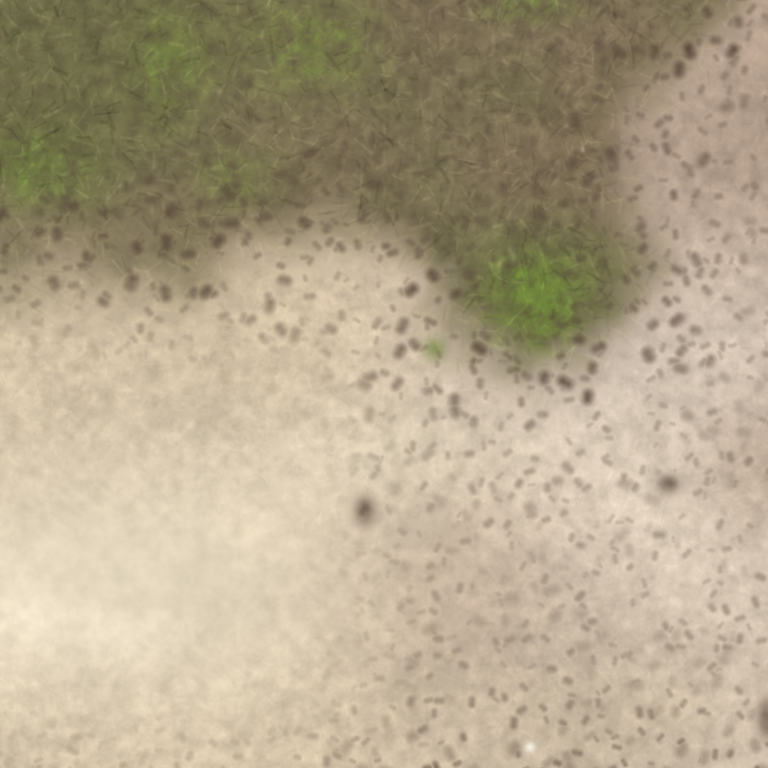
Write a WebGL 2 fragment shader that draws this texture.

```glsl
#version 300 es
precision highp float;
// Aerial view of worn turf giving way to pale, speckled sand.
// Soft ellipses and a warped turf boundary set the tones; value noise and
// hashed grids of short strokes add blades, grit and dark clods.
uniform vec2 u_resolution;
out vec4 fragColor;

const vec3 CREAM = vec3(0.92, 0.87, 0.77);
const vec3 TAN = vec3(0.82, 0.75, 0.64);
const vec3 ROSY_SAND = vec3(0.83, 0.765, 0.70);
const vec3 ROSY_SOIL = vec3(0.69, 0.605, 0.53);
const vec3 DRY_GRASS = vec3(0.50, 0.44, 0.345);
const vec3 OLIVE = vec3(0.435, 0.425, 0.285);
const vec3 GREEN = vec3(0.42, 0.51, 0.22);
const vec3 CLOD = vec3(0.34, 0.275, 0.225);

vec3 hash3(vec2 p, float seed) {
  vec3 q = fract(vec3(p.xyx + seed * 7.31) * vec3(0.1031, 0.1030, 0.0973));
  q += dot(q, q.yxz + 33.33);
  return fract((q.xxy + q.yzz) * q.zyx);
}

float noise(vec2 p, float seed) {
  vec2 i = floor(p), f = fract(p);
  f = f * f * (3.0 - 2.0 * f);
  vec2 e = vec2(0.0, 1.0);
  float low = mix(hash3(i, seed).x, hash3(i + e.yx, seed).x, f.x);
  float high = mix(hash3(i + e.xy, seed).x, hash3(i + e.yy, seed).x, f.x);
  return mix(low, high, f.y);
}

// Fractal noise centred on zero
float fbm(vec2 p, float seed) {
  float sum = 0.0, gain = 0.5;
  for (int i = 0; i < 4; i++) {
    sum += gain * (noise(p, seed + float(i)) - 0.5);
    p = mat2(1.6, 1.2, -1.2, 1.6) * p;
    gain *= 0.55;
  }
  return sum;
}

// Soft elliptical patch, one at its centre
float patchAt(vec2 p, vec2 centre, vec2 radius) {
  vec2 q = (p - centre) / radius;
  return exp(-dot(q, q));
}

// Scattered strokes: x holds signed tone, y the strongest sparse mark
vec2 strokes(vec2 p, float cells, float reach, float width, float density, float seed) {
  vec2 q = p * cells, home = floor(q), mark = vec2(0.0);
  for (int j = -1; j <= 1; j++)
  for (int i = -1; i <= 1; i++) {
    vec2 cell = home + vec2(i, j);
    vec3 place = hash3(cell, seed), kind = hash3(cell, seed + 5.0);
    float angle = 6.2832 * place.z;
    vec2 dir = vec2(cos(angle), sin(angle)) * reach * (0.4 + 0.6 * kind.y);
    vec2 v = q - cell - place.xy;
    float along = clamp(dot(v, dir) / dot(dir, dir), -1.0, 1.0);
    float ink = 1.0 - smoothstep(0.0, width * (0.6 + 0.6 * kind.z), length(v - dir * along));
    mark.x += ink * (kind.x * 2.0 - 1.0);
    mark.y = max(mark.y, ink * step(kind.x, density) * (0.45 + 0.55 * kind.z));
  }
  return mark;
}

// Signed depth into the turf: ragged lower edge, right bank and hanging tongue
float turfDepth(vec2 p) {
  float lower = 0.70 - 0.06 * smoothstep(0.42, 0.62, p.x) + 0.015 * cos(p.x * 14.0);
  float bank = 0.835 + 0.12 * smoothstep(0.84, 1.05, p.y);
  float tongue = 0.125 - length((p - vec2(0.705, 0.625)) * vec2(0.92, 0.98));
  return max(min(p.y - lower, bank - p.x), tongue);
}

vec3 sandColour(vec2 p) {
  float right = smoothstep(0.35, 0.8, p.x + 0.08 * fbm(p * 6.0, 2.0));
  vec3 c = mix(TAN, ROSY_SAND, right);
  c = mix(c, CREAM, 0.95 * patchAt(p, vec2(0.14, 0.24), vec2(0.43, 0.19)));
  c = mix(c, CREAM, 0.5 * patchAt(p, vec2(0.50, 0.40), vec2(0.25, 0.08)));
  c = mix(c, CREAM, 0.3 * patchAt(p, vec2(0.84, 0.34), vec2(0.22, 0.16)));
  c = mix(c, TAN * 0.94, 0.7 * patchAt(p, vec2(0.76, 0.05), vec2(0.34, 0.16)));
  c = mix(c, ROSY_SOIL, 0.5 * patchAt(p, vec2(0.60, 0.24), vec2(0.15, 0.14)));
  c = mix(c, ROSY_SOIL, 0.6 * patchAt(p, vec2(1.0, 0.39), vec2(0.08, 0.09)));
  c = mix(c, ROSY_SOIL, 0.85 * smoothstep(0.52, 0.82, p.y) * right);
  c += 0.06 * patchAt(p, vec2(0.05, 0.19), vec2(0.07, 0.035));
  return c + 0.04 * patchAt(p, vec2(0.18, 0.17), vec2(0.06, 0.03));
}

void main() {
  vec2 p = gl_FragCoord.xy / u_resolution;
  float broad = fbm(p * 9.0, 11.0), grit = fbm(p * 65.0, 17.0);
  float depth = turfDepth(p) + 0.10 * broad + 0.035 * grit;
  float fade = mix(0.17, 0.05, smoothstep(0.0, 0.6, p.x));
  float turf = smoothstep(-fade, 0.055, depth);

  // Ground tones
  vec3 sand = sandColour(p) * (1.0 + 0.10 * broad);
  float olive = smoothstep(0.34, -0.12, p.x - 0.55 * (p.y - 0.72) + 0.3 * broad) * smoothstep(0.68, 0.80, p.y);
  olive = max(olive, 0.75 * patchAt(p, vec2(0.71, 0.60), vec2(0.13, 0.12)));
  vec3 grass = mix(DRY_GRASS, OLIVE, clamp(olive + 0.25 + broad, 0.0, 1.0));
  float lush = patchAt(p, vec2(0.70, 0.61), vec2(0.065, 0.06));
  lush += 0.5 * patchAt(p, vec2(0.05, 0.78), vec2(0.08, 0.05)) + 0.5 * patchAt(p, vec2(0.40, 0.94), vec2(0.10, 0.07));
  lush += 0.5 * patchAt(p, vec2(0.22, 0.91), vec2(0.05, 0.08)) + 0.4 * patchAt(p, vec2(0.30, 0.77), vec2(0.04));
  lush += 0.6 * patchAt(p, vec2(0.69, 0.99), vec2(0.06, 0.02));
  grass = mix(grass, GREEN, clamp(lush * (0.8 + 2.0 * grit), 0.0, 0.9));
  vec3 colour = mix(sand, grass, turf);
  colour = mix(colour, GREEN, 0.6 * patchAt(p, vec2(0.565, 0.545), vec2(0.014)));

  // Blades, pebbled grit and clods gathered along the turf edge
  float smoothSand = patchAt(p, vec2(0.16, 0.25), vec2(0.36, 0.14));
  float blades = strokes(p, 42.0, 0.65, 0.17, 0.0, 3.0).x + strokes(p, 70.0, 0.6, 0.25, 0.0, 9.0).x;
  colour += blades * vec3(0.05, 0.047, 0.038) * mix(0.4 * (1.0 - smoothSand), 1.0, turf);
  colour *= 1.0 + grit * mix(0.22 - 0.14 * smoothSand, 0.34, turf);
  float fringe = smoothstep(-0.24, -0.02, depth) * (1.0 - 0.65 * smoothstep(0.03, 0.16, depth));
  float stony = 0.5 * smoothstep(0.35, 0.55, p.x) + 0.35 * smoothstep(0.12, 0.0, p.y);
  float clods = strokes(p, 30.0, 0.14, 0.34, 0.48, 21.0).y * max(fringe, 0.6 * stony);
  clods = max(clods, strokes(p, 55.0, 0.22, 0.42, 0.35, 29.0).y * max(0.6 * fringe, stony) * (1.0 - 0.8 * smoothSand));
  clods = max(clods, patchAt(p, vec2(0.475, 0.335), vec2(0.013, 0.018)));
  clods = max(clods, patchAt(p, vec2(0.87, 0.37), vec2(0.015, 0.012)));
  clods = max(clods, patchAt(p, vec2(1.0, 0.065), vec2(0.013, 0.025)));
  colour = mix(colour, CLOD, 0.72 * clods * (1.0 + 0.8 * grit));
  colour = mix(colour, vec3(0.96, 0.94, 0.88), patchAt(p, vec2(0.69, 0.027), vec2(0.007)));
  fragColor = vec4(clamp(colour, 0.0, 1.0), 1.0);
}
```
